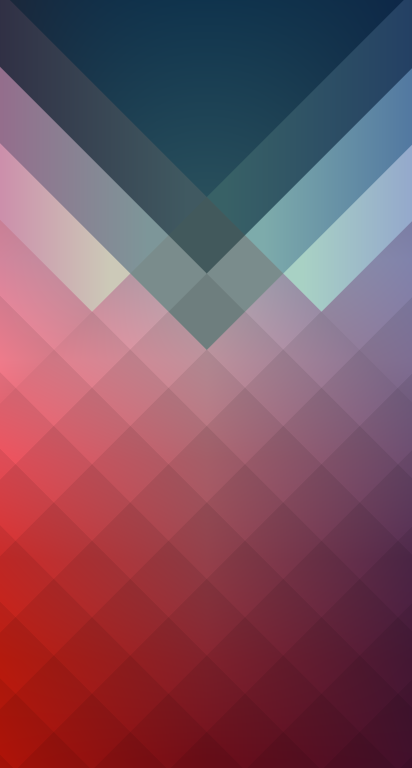
Reproduce this background procedurally as a WebGL 2 fragment shader.

```glsl
#version 300 es
precision highp float;
// Nested translucent chevrons over a diagonal diamond lattice.
// Two diagonal coordinates (a, b) count chevron edges from the first apex;
// their maximum selects a band, their minimum finds where two arms cross.

#define SPACING 0.0996
#define APEX_DEPTH 0.2565
#define CENTER_SHIFT 0.001
#define FACET_CONTRAST 0.08
#define CROSS_DIM 0.1
#define FIELD_TOP 0.3385
#define FIELD_STEP 0.1302

uniform vec2 u_resolution;
out vec4 outColor;

// Chevron arms: colour at the canvas border and near the crossing
const vec3 LEFT_OUTER[3] = vec3[3](
    vec3(0.19, 0.19, 0.27), vec3(0.58, 0.43, 0.55), vec3(0.80, 0.56, 0.67));
const vec3 LEFT_INNER[3] = vec3[3](
    vec3(0.25, 0.35, 0.38), vec3(0.49, 0.59, 0.60), vec3(0.80, 0.79, 0.72));
const vec3 RIGHT_OUTER[3] = vec3[3](
    vec3(0.14, 0.25, 0.39), vec3(0.32, 0.47, 0.63), vec3(0.58, 0.66, 0.80));
const vec3 RIGHT_INNER[3] = vec3[3](
    vec3(0.22, 0.38, 0.40), vec3(0.49, 0.67, 0.67), vec3(0.66, 0.82, 0.77));
const vec3 CROSSING[2] = vec3[2](
    vec3(0.26, 0.35, 0.36), vec3(0.48, 0.55, 0.55));

// Lower field: evenly spaced stops down the left, middle and right
const vec3 FIELD_LEFT[6] = vec3[6](
    vec3(0.82, 0.52, 0.61), vec3(0.91, 0.47, 0.53), vec3(0.88, 0.30, 0.34),
    vec3(0.77, 0.16, 0.15), vec3(0.70, 0.10, 0.05), vec3(0.65, 0.07, 0.03));
const vec3 FIELD_MIDDLE[6] = vec3[6](
    vec3(0.74, 0.74, 0.77), vec3(0.73, 0.56, 0.60), vec3(0.65, 0.37, 0.41),
    vec3(0.56, 0.24, 0.28), vec3(0.50, 0.13, 0.17), vec3(0.41, 0.05, 0.09));
const vec3 FIELD_RIGHT[6] = vec3[6](
    vec3(0.50, 0.51, 0.67), vec3(0.48, 0.42, 0.56), vec3(0.40, 0.28, 0.41),
    vec3(0.30, 0.15, 0.28), vec3(0.26, 0.09, 0.20), vec3(0.24, 0.06, 0.16));

float edge(float d, float px) {
    return smoothstep(-px, px, d);
}

// Rising ramp with a softened drop; flat above the first lattice line
float facet(float d, float px) {
    float f = fract(d);
    return mix(0.5, min(f, (1.0 - f) / px), edge(d, px));
}

// Dark blue area inside the first chevron
vec3 wellColor(float side, float depth) {
    vec3 corner = mix(vec3(0.11, 0.15, 0.22), vec3(0.05, 0.15, 0.28), 0.5 + 0.5 * side);
    vec3 middle = mix(vec3(0.06, 0.20, 0.30), vec3(0.16, 0.31, 0.36),
                      clamp(depth / APEX_DEPTH, 0.0, 1.0));
    return mix(middle, corner, side * side);
}

// Smooth red to plum gradient beneath the lattice
vec3 fieldColor(float side, float depth) {
    float t = clamp((depth - FIELD_TOP) / FIELD_STEP, 0.0, 4.999);
    int i = int(t);
    float f = fract(t);
    vec3 middle = mix(FIELD_MIDDLE[i], FIELD_MIDDLE[i + 1], f);
    vec3 left = mix(FIELD_LEFT[i], FIELD_LEFT[i + 1], f);
    vec3 right = mix(FIELD_RIGHT[i], FIELD_RIGHT[i + 1], f);
    return mix(middle, side < 0.0 ? left : right, abs(side));
}

// One arm of a chevron, shaded from the border to its crossing
vec3 armColor(int k, float side) {
    float crossingSide = (float(k) + 0.5) * 0.186;
    float t = clamp((1.0 - abs(side)) / (1.0 - crossingSide), 0.0, 1.0);
    return side < 0.0 ? mix(LEFT_OUTER[k], LEFT_INNER[k], t)
                      : mix(RIGHT_OUTER[k], RIGHT_INNER[k], t);
}

void main() {
    float depth = 1.0 - gl_FragCoord.y / u_resolution.y;
    float x = (gl_FragCoord.x - 0.5 * u_resolution.x) / u_resolution.y - CENTER_SHIFT;
    float side = clamp(2.0 * x * u_resolution.y / u_resolution.x, -1.0, 1.0);

    // Diagonal lattice coordinates and the width of one pixel in them
    float a = (depth - x - APEX_DEPTH) / SPACING;
    float b = (depth + x - APEX_DEPTH) / SPACING;
    float px = 1.0 / (SPACING * u_resolution.y);
    float outer = max(a, b);
    float inner = min(a, b);

    // Shaded diamond field
    float shade = 1.0 + FACET_CONTRAST * (facet(a, px) + facet(b, px) - 1.0);
    vec3 field = fieldColor(side, depth) * shade;

    // Stack the chevrons from the well outward
    vec3 color = wellColor(side, depth);
    for (int k = 0; k < 3; k++) {
        vec3 crossing = field;
        if (k < 2) crossing = CROSSING[k] * (1.0 - CROSS_DIM * edge(inner - 1.0, px));
        vec3 band = mix(armColor(k, side), crossing, edge(inner, px));
        color = mix(color, band, edge(outer - float(k), px));
    }
    color = mix(color, field, edge(outer - 3.0, px));
    outColor = vec4(color, 1.0);
}
```
